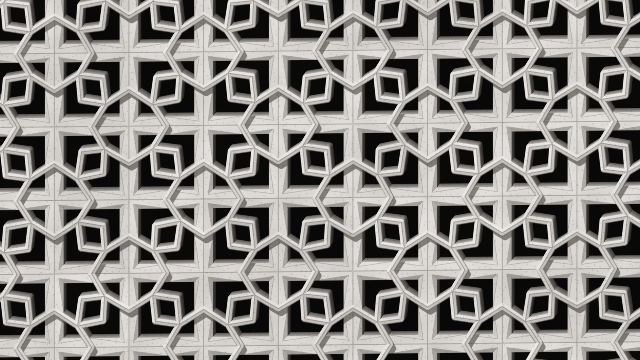
A Shadertoy shader for this pattern:

```glsl
// A wall of pierced concrete blocks: each square frame holds a skewed ring on
// four arms, mirrored in a checkerboard so that the arms join across seams.
// Walls are stacked offset layers; faces, bevels and shadows use one sun.

const vec2 PERIOD = vec2(0.2074, 0.2044);    // block size in canvas heights
const vec2 ORIGIN = vec2(0.773, 0.655);      // corner shared by four blocks
const float TILT = 0.010;                    // rise of the courses to the right
const vec2 ARM_CORNER = vec2(-0.18, 0.20);   // ring corner carrying two arms
const vec2 FREE_CORNER = vec2(0.145, 0.15);  // ring corner without arms
const float JITTER = 0.025;
const float BAR_HALF = 0.043;
const float OPENING = 0.375;                 // half size of the opening
const float BEVEL = 0.065;                   // bevel width at the corners
const float SEAM_HALF = 0.006;
const vec2 DEPTH_SHIFT = vec2(0.040, 0.052); // apparent shift of the back edge
const vec2 SUN = vec2(-0.53, 0.85);
const float SHADOW_LENGTH = 0.07;
const int LAYERS = 9;

vec2 hash2(vec2 p) {
    p = vec2(dot(p, vec2(127.1, 311.7)), dot(p, vec2(269.5, 183.3)));
    return fract(sin(p) * 43758.5);
}

// Distance to the nearest scattered point.
float cellular(vec2 p) {
    vec2 base = floor(p);
    float nearest = 2.0;
    for (int y = -1; y <= 1; y++)
        for (int x = -1; x <= 1; x++) {
            vec2 cell = base + vec2(x, y);
            nearest = min(nearest, length(cell + hash2(cell) - p));
        }
    return nearest;
}

float blotches(vec2 p) {
    return sin(p.x * 3.1 + 2.0 * sin(p.y * 1.7)) * sin(p.y * 4.3 + 1.5 * sin(p.x * 2.3));
}

// Concrete tone: warm in the darks, nearly neutral in the lights.
vec3 concrete(float tone) {
    return tone * mix(vec3(1.0, 0.94, 0.89), vec3(1.0, 0.995, 0.985), tone);
}

// Keeps the shorter of two vectors, the second being from segment ab to p.
vec2 nearer(vec2 best, vec2 p, vec2 a, vec2 b) {
    vec2 ab = b - a;
    vec2 v = p - a - ab * clamp(dot(p - a, ab) / dot(ab, ab), 0.0, 1.0);
    return dot(v, v) < dot(best, best) ? v : best;
}

// Vector from the nearest bar centreline to q.
vec2 barVector(vec2 q) {
    vec2 cell = floor(q);
    vec2 f = fract(q) - 0.5;
    float flip = mod(cell.x + cell.y, 2.0) < 0.5 ? -1.0 : 1.0;
    f.x *= flip;
    vec2 wobble = (hash2(cell) - 0.5) * JITTER;
    vec2 best = vec2(2.0);
    for (int i = 0; i < 2; i++) {
        float side = i == 0 ? 1.0 : -1.0;
        vec2 corner = side * ARM_CORNER + wobble;
        vec2 free = side * FREE_CORNER + wobble.yx;
        best = nearer(best, f, corner, vec2(0.0, 0.5 * side));
        best = nearer(best, f, corner, vec2(-0.5 * side, 0.0));
        best = nearer(best, f, corner, free);
        best = nearer(best, f, free, -side * ARM_CORNER + wobble);
    }
    return best * vec2(flip, 1.0);
}

// Inward normal of the frame in xy, signed distance to its opening in z.
vec3 frameEdge(vec2 q) {
    vec2 f = fract(q) - 0.5;
    vec2 a = abs(f);
    vec2 normal = a.x > a.y ? vec2(-sign(f.x), 0.0) : vec2(0.0, -sign(f.y));
    return vec3(normal, OPENING - max(a.x, a.y));
}

float cover(float d, float blur) {
    return 1.0 - smoothstep(-blur, blur, d);
}

void mainImage(out vec4 fragColor, in vec2 fragCoord) {
    vec2 p = fragCoord / iResolution.y;
    vec2 q = (p - ORIGIN - vec2(0.0, TILT * (p.x - 0.9))) / PERIOD;
    float blur = 0.6 / (iResolution.y * PERIOD.y);
    vec2 f = abs(fract(q) - 0.5);
    float tone = 0.035;

    // Side walls, from the back to the front
    for (int i = LAYERS; i > 0; i--) {
        float depth = float(i) / float(LAYERS);
        vec2 s = q - DEPTH_SHIFT * depth;
        vec3 edge = frameEdge(s);
        vec2 bar = barVector(s);
        float fade = mix(1.0, 0.55, depth);
        float frameWall = fade * (0.42 + 0.28 * dot(edge.xy, SUN));
        float barWall = fade * (0.44 + 0.30 * dot(normalize(bar + 1e-5), SUN));
        tone = mix(tone, frameWall, cover(edge.z, blur));
        tone = mix(tone, barWall, cover(length(bar) - BAR_HALF, blur));
    }

    // Frame face with its bevel, seams and shadows of the bars
    vec3 edge = frameEdge(q);
    float reach = max(f.x, f.y);
    float outline = OPENING + BEVEL * min(f.x, f.y) / max(reach, 0.01) - reach;
    float face = mix(0.85, 0.74 + 0.13 * dot(edge.xy, SUN), cover(-outline, blur));
    face = mix(face, 0.60, 0.6 * cover(abs(outline) - 0.005, blur));
    face = mix(face, 0.56, 0.7 * cover(0.5 - reach - SEAM_HALF, blur));
    float caster = length(barVector(q + SUN * SHADOW_LENGTH)) - BAR_HALF;
    face = mix(face, 0.38, 0.75 * cover(caster, blur));
    tone = mix(tone, face, cover(edge.z, blur));

    // Bar faces: two slopes, a centre groove and a dark rim
    vec2 bar = barVector(q);
    float d = length(bar);
    float slope = smoothstep(-0.3, 0.3, dot(normalize(bar + 1e-5), SUN));
    float top = mix(0.76, 0.89, slope);
    top = mix(top, 0.50, 0.65 * cover(d - 0.006, blur));
    float rim = cover(abs(d - BAR_HALF) - 0.006, blur);
    tone = mix(tone, top, cover(d - BAR_HALF, blur));
    tone = mix(tone, 0.36, 0.6 * rim * (1.0 - slope));

    // Wear: uneven blocks, grime and small pits
    float pits = cover(cellular(q * 11.0) - 0.10, 0.08);
    float wear = 0.02 * blotches(q * 2.0) + 0.05 * (hash2(floor(q) + 7.0).x - 0.5);
    tone *= 1.0 + wear - 0.10 * pits;
    fragColor = vec4(concrete(clamp(tone, 0.0, 1.0)), 1.0);
}
```
